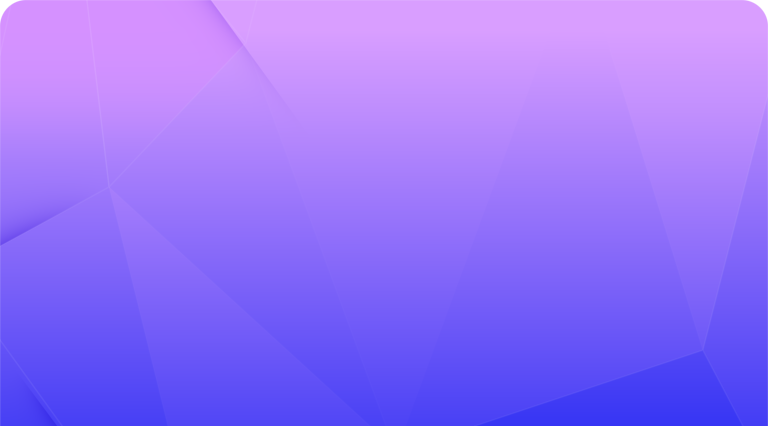
Give the GLSL for this background, as a Shadertoy shader.

```glsl
const vec2 CANVAS = vec2(1.803, 1.0);
const float CORNER_RADIUS = 0.062;
const vec3 PAPER = vec3(1.0);
const vec3 LOW_BLUE = vec3(0.285, 0.255, 0.96);
const vec3 HIGH_PINK = vec3(0.85, 0.62, 1.0);
const vec3 WARM_PINK = vec3(0.83, 0.555, 1.0);
const float RAMP_TOP = 0.93;
const vec3 SHADOW_ABSORB = vec3(0.36, 0.50, 0.08);
const float GLINT = 0.09;
const float GLINT_WIDTH = 0.0014;

// Points where the folds meet
const vec2 HUB_LEFT = vec2(0.256, 0.561);
const vec2 HUB_TOP = vec2(0.577, 0.899);
const vec2 HUB_RIGHT = vec2(1.650, 0.178);

// Fold ends, counter-clockwise per hub; z is the tone of the facet that follows
const int SPOKES = 12;
const vec3 SPOKE[SPOKES] = vec3[SPOKES](
    vec3(0.394, 0.0, 0.05), vec3(0.869, 0.0, 0.0), vec3(0.577, 0.899, 0.0),
    vec3(0.204, 1.0, -0.015), vec3(0.0, 0.4225, -0.015),
    vec3(0.906, 0.0, 0.018), vec3(0.603, 1.0, 0.0), vec3(0.495, 1.0, 0.0),
    vec3(1.115, 0.0, -0.115), vec3(1.744, 0.0, -0.035),
    vec3(1.803, 0.777, 0.045), vec3(1.432, 0.883, 0.0));

// Folds that belong to no hub
const vec2 RIDGE_LOW = vec2(0.953, 0.0);
const vec2 RIDGE_HIGH = vec2(1.319, 1.0);
const float RIDGE_TONE = -0.022;
const vec2 FLAP_LEFT = vec2(0.0, 0.202);
const vec2 FLAP_LOW = vec2(0.146, 0.0);
const vec2 FLAP_SHADE_START = vec2(0.03, 0.14);
const vec2 FLAP_SHADE_END = vec2(0.134, 0.0);
const vec2 CREASE_END = vec2(0.738, 0.665);

float cross2(vec2 a, vec2 b) { return a.x * b.y - a.y * b.x; }

// Signed distance to a line, positive on the left of a to b
float leftOf(vec2 p, vec2 a, vec2 b) {
    return cross2(normalize(b - a), p - a);
}

float along(vec2 p, vec2 a, vec2 b) {
    return dot(p - a, b - a) / dot(b - a, b - a);
}

float wedge(vec2 p, vec2 hub, vec2 a, vec2 b, float soft) {
    float d = min(leftOf(p, hub, a), leftOf(p, b, hub));
    return smoothstep(-soft, soft, d);
}

float glint(vec2 p, vec2 a, vec2 b, float soft) {
    float d = length(p - mix(a, b, clamp(along(p, a, b), 0.0, 1.0)));
    return 1.0 - smoothstep(0.0, GLINT_WIDTH + soft, d);
}

// One-sided shadow growing from faint to strong; negative reach falls right
float foldShadow(vec2 p, vec2 faint, vec2 strong, float reach, float soft) {
    float d = leftOf(p, faint, strong) * sign(reach);
    float fade = smoothstep(0.0, 1.0, along(p, faint, strong));
    return fade * smoothstep(-soft, soft, d) * exp(-max(d, 0.0) / abs(reach));
}

// Distance to a card that is rounded at the top only
float cardDistance(vec2 p) {
    vec2 q = vec2(abs(p.x - 0.5 * CANVAS.x) - 0.5 * CANVAS.x, p.y - CANVAS.y) + CORNER_RADIUS;
    return length(max(q, 0.0)) - CORNER_RADIUS;
}

void mainImage(out vec4 fragColor, in vec2 fragCoord) {
    vec2 p = fragCoord / iResolution.xy * CANVAS;
    float soft = 0.8 / iResolution.y;

    // Facet tones and faint bright folds around each hub
    float tone = RIDGE_TONE * smoothstep(-soft, soft, -leftOf(p, RIDGE_LOW, RIDGE_HIGH));
    float shine = 0.0;
    for (int i = 0; i < SPOKES; i++) {
        vec2 hub = i < 5 ? HUB_LEFT : i < 8 ? HUB_TOP : HUB_RIGHT;
        int next = i == 4 ? 0 : i == 7 ? 5 : i == 11 ? 8 : i + 1;
        tone += SPOKE[i].z * wedge(p, hub, SPOKE[i].xy, SPOKE[next].xy, soft);
        float strength = i == 3 ? 1.0 : i < 2 || i == 5 || i == 11 ? 0.15 : 0.6;
        shine = max(shine, strength * glint(p, hub, SPOKE[i].xy, soft));
    }
    shine = max(shine, 0.7 * glint(p, FLAP_LEFT, FLAP_LOW, soft));
    shine = max(shine, 0.7 * glint(p, vec2(0.0, 0.871), vec2(0.028, 1.0), soft));
    tone *= 1.0 - smoothstep(0.7, 0.95, p.y);

    // Vertical ramp, shifted by the facet tone, warmer left of the crease
    vec3 color = mix(LOW_BLUE, HIGH_PINK, clamp((p.y + tone) / RAMP_TOP, -0.2, 1.0));
    float warm = wedge(p, HUB_LEFT, HUB_TOP, SPOKE[4].xy, soft)
        * smoothstep(-soft, soft, leftOf(p, CREASE_END, SPOKE[7].xy));
    color = mix(color, WARM_PINK, 0.8 * warm * smoothstep(0.6, 0.95, p.y));

    // Soft shadows under the raised folds
    float shade = 0.36 * foldShadow(p, CREASE_END, SPOKE[7].xy, 0.022, soft);
    shade += 0.65 * foldShadow(p, HUB_LEFT, SPOKE[4].xy, -0.03, soft);
    shade += 0.65 * foldShadow(p, FLAP_SHADE_START, FLAP_SHADE_END, -0.02, soft);
    color *= 1.0 - SHADOW_ABSORB * shade;
    color = mix(color, vec3(1.0), GLINT * shine);

    // Card outline
    color = mix(color, PAPER, smoothstep(-soft, soft, cardDistance(p)));
    fragColor = vec4(color, 1.0);
}
```
